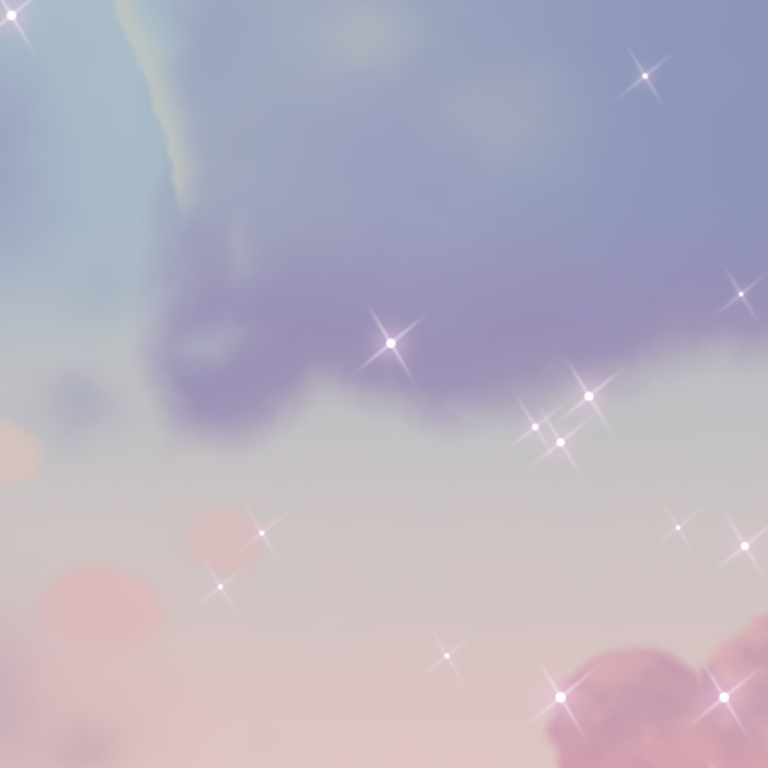
Reproduce this texture procedurally as a Shadertoy shader.

```glsl
// Pastel evening sky: a vertical colour ramp, a broad lilac cloud bank with a pale
// streak, soft pink puffs near the bottom, and four-rayed sparkles on top.
// Clouds are ellipses and soft spots, roughened by gradient noise; sparkles are a loop.

const int SPARKLE_COUNT = 14;
// x, y, strength
const vec3 SPARKLES[SPARKLE_COUNT] = vec3[SPARKLE_COUNT](
    vec3(.015, .980, 1.0), vec3(.840, .901, .55), vec3(.965, .617, .45),
    vec3(.509, .553, 1.0), vec3(.767, .484, .95), vec3(.697, .444, .7),
    vec3(.730, .424, .85), vec3(.341, .306, .5), vec3(.287, .236, .5),
    vec3(.883, .313, .45), vec3(.970, .289, .85), vec3(.582, .146, .5),
    vec3(.730, .092, 1.1), vec3(.943, .092, 1.05));

vec2 hashGradient(vec2 cell) {
    vec2 h = vec2(dot(cell, vec2(127.1, 311.7)), dot(cell, vec2(269.5, 183.3)));
    return 2.0 * fract(sin(h) * 43758.5) - 1.0;
}

float gradientNoise(vec2 p) {
    vec2 i = floor(p), f = fract(p);
    vec2 u = f * f * f * (f * (f * 6.0 - 15.0) + 10.0);
    vec2 e = vec2(0.0, 1.0);
    float low = mix(dot(hashGradient(i), f), dot(hashGradient(i + e.yx), f - e.yx), u.x);
    float high = mix(dot(hashGradient(i + e), f - e), dot(hashGradient(i + 1.0), f - 1.0), u.x);
    return mix(low, high, u.y);
}

float fbm(vec2 p) {
    float sum = 0.0, amplitude = 0.5;
    for (int i = 0; i < 5; i++) {
        sum += amplitude * gradientNoise(p);
        p = mat2(1.6, 1.2, -1.2, 1.6) * p + 3.7;
        amplitude *= 0.5;
    }
    return sum;
}

float softSpot(vec2 p, vec2 center, vec2 radius) {
    vec2 q = (p - center) / radius;
    return exp(-dot(q, q));
}

float puff(vec2 p, vec2 center, vec2 radius, float softness) {
    return smoothstep(-softness, softness, 1.0 - length((p - center) / radius));
}

// Open sky, from pink haze below to pale teal above
vec3 skyColor(vec2 p) {
    vec3 c = mix(vec3(.872, .768, .765), vec3(.808, .768, .765), smoothstep(.02, .30, p.y));
    c = mix(c, vec3(.755, .758, .768), smoothstep(.28, .48, p.y));
    c = mix(c, vec3(.665, .738, .785), smoothstep(.48, .76, p.y));
    c = mix(c, vec3(.60, .62, .75), .8 * softSpot(p, vec2(-.02, .79), vec2(.10, .15)));
    c = mix(c, vec3(.65, .65, .74), .65 * softSpot(p, vec2(.09, .475), vec2(.055, .045)));
    return mix(c, vec3(.65, .69, .76), .6 * softSpot(p, vec2(.13, .64), vec2(.06, .06)));
}

// Lilac bank over the upper right
vec3 addCloudBank(vec3 c, vec2 p) {
    float base = .425 + .05 * smoothstep(.28, .42, p.x) + .065 * smoothstep(.70, .95, p.x);
    float mask = smoothstep(-.045, .05, p.y - base) * smoothstep(.165, .265, p.x);
    vec3 bank = mix(vec3(.632, .668, .752), vec3(.548, .588, .728), smoothstep(.3, 1.0, p.x));
    bank = mix(bank, vec3(.60, .60, .745), .55 * softSpot(p, vec2(.50, .80), vec2(.16, .12)));
    bank = mix(bank, vec3(.605, .565, .715), 1.0 - smoothstep(.54, .79, p.y));
    bank = mix(bank, vec3(.68, .62, .72), .6 * (1.0 - smoothstep(.0, .09, p.y - base)));
    bank = mix(bank, vec3(.60, .64, .75), .6 * softSpot(p, vec2(.28, .95), vec2(.06, .07)));
    bank = mix(bank, vec3(.69, .71, .76), .65 * softSpot(p, vec2(.28, .555), vec2(.045, .03)));
    bank = mix(bank, vec3(.69, .72, .75), .75 * softSpot(p, vec2(.47, .955), vec2(.07, .05)));
    bank = mix(bank, vec3(.65, .67, .74), .8 * softSpot(p, vec2(.64, .845), vec2(.08, .05)));
    bank = mix(bank, vec3(.68, .69, .75), .6 * softSpot(p, vec2(.31, .675), vec2(.025, .04)));
    return mix(c, bank, mask);
}

// Lit rim: crisp on the left, fading to the right
vec3 addPaleStreak(vec3 c, vec2 p) {
    float t = p.y - .72;
    float d = p.x - (.232 - .12 * t - .7 * t * t);
    float fade = max(d, 0.0) / .032;
    float mask = smoothstep(-.006, .008, d) * exp(-fade * fade) * smoothstep(-.02, .06, t);
    return mix(c, vec3(.755, .77, .755), .9 * mask);
}

vec3 addPinkClouds(vec3 c, vec2 p, float shade) {
    vec3 blush = vec3(.865, .725, .732);
    c = mix(c, blush, .85 * puff(p, vec2(.135, .208), vec2(.085, .053), .25));
    c = mix(c, blush, .6 * puff(p, vec2(.29, .295), vec2(.055, .042), .3));
    c = mix(c, vec3(.85, .76, .745), .8 * puff(p, vec2(.0, .412), vec2(.052, .04), .25));
    c = mix(c, blush, .6 * puff(p, vec2(.10, .07), vec2(.13, .10), .6));
    c = mix(c, vec3(.76, .66, .715), .7 * softSpot(p, vec2(-.02, .09), vec2(.07, .11)));
    c = mix(c, vec3(.77, .67, .715), .65 * softSpot(p, vec2(.10, .02), vec2(.05, .04)));
    float heap = max(puff(p, vec2(.83, .045), vec2(.11, .115), .1),
                     puff(p, vec2(1.0, .075), vec2(.10, .105), .1));
    heap = max(heap, puff(p, vec2(1.01, .165), vec2(.045, .035), .2));
    vec3 pink = mix(vec3(.865, .69, .71), vec3(.77, .60, .685), smoothstep(-.22, .28, shade));
    pink = mix(pink, vec3(.75, .58, .68), .5 * softSpot(p, vec2(.84, .09), vec2(.06, .05)));
    pink = mix(pink, vec3(.83, .60, .67), .5 * (1.0 - smoothstep(.0, .09, p.y)));
    return mix(c, pink, .92 * heap);
}

float ray(vec2 d, vec2 axis, float reach) {
    float along = abs(dot(d, axis)) / reach;
    float across = dot(d, vec2(-axis.y, axis.x)) / .0028;
    return exp(-across * across) * (1.0 - smoothstep(.1, 1.0, along));
}

vec3 addSparkle(vec3 c, vec2 d, float strength) {
    float r = length(d), reach = .045 + .026 * strength;
    float rays = ray(d, vec2(.773, .634), reach) + ray(d, vec2(-.515, .857), reach);
    float halo = exp(-r * r / (.0006 * strength * strength));
    float coreRadius = .0062 * strength;
    c = mix(c, vec3(.93, .78, .89), .45 * strength * halo);
    c = mix(c, vec3(.95, .89, .94), min(.5 * strength * rays, 1.0));
    return mix(c, vec3(1.0, .985, 1.0), 1.0 - smoothstep(coreRadius - .002, coreRadius + .002, r));
}

void mainImage(out vec4 fragColor, in vec2 fragCoord) {
    vec2 uv = fragCoord / iResolution.xy;
    vec2 broad = vec2(fbm(uv * 6.0), fbm(uv * 6.0 + 19.0));
    vec2 fine = vec2(fbm(uv * 22.0 + 5.0), fbm(uv * 22.0 + 41.0));
    vec3 color = skyColor(uv + .09 * broad);
    color = addCloudBank(color, uv + .09 * broad + .012 * fine);
    color = addPaleStreak(color, uv + .022 * fine);
    color = addPinkClouds(color, uv + .03 * broad + .025 * fine, broad.x + .5 * fine.y);
    color += .012 * broad.y;
    for (int i = 0; i < SPARKLE_COUNT; i++)
        color = addSparkle(color, uv - SPARKLES[i].xy, SPARKLES[i].z);
    fragColor = vec4(color, 1.0);
}
```
